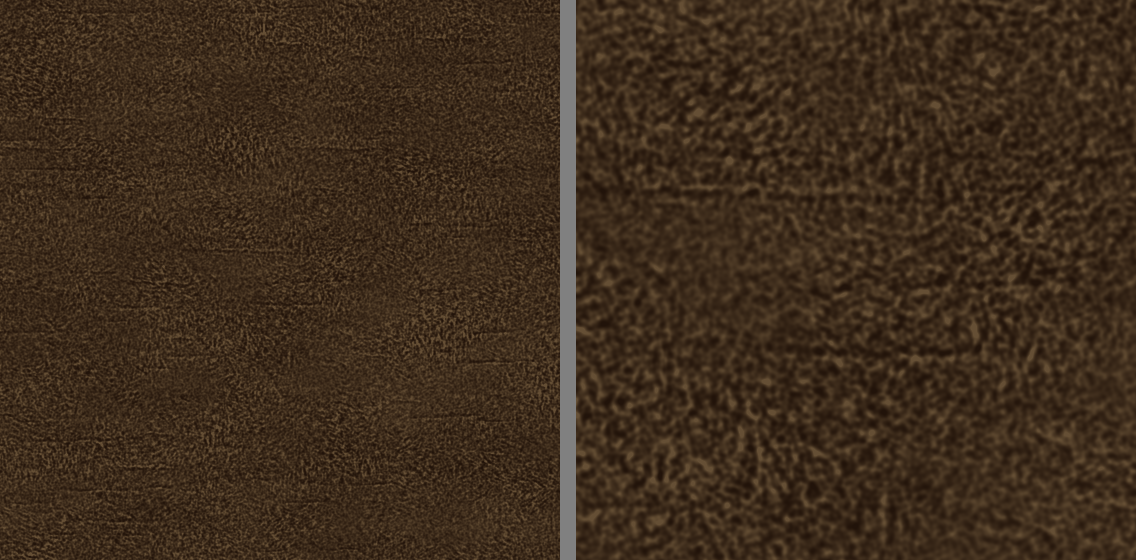
Left, the full canvas; right, a detail of the centre.
A WebGL 2 fragment shader for this texture:

```glsl
#version 300 es
precision highp float;
// Dark brown worn hide with a fine wrinkled grain and faint long creases.
// Stretched gradient noise in three directions is blended patch by patch;
// embossed creases and broad stains are added, then toned from dark to light.

uniform vec2 u_resolution;
out vec4 fragColor;

const vec3 SHADOW = vec3(0.150, 0.092, 0.050);
const vec3 LIGHT  = vec3(0.340, 0.260, 0.170);

// Two random values in 0..1 for a lattice cell
vec2 hash2(vec2 cell, float seed) {
    uvec2 v = uvec2(ivec2(cell)) + uvec2(uint(seed) * 747u, uint(seed) * 1293u);
    v = v * 1664525u + 1013904223u;
    v.x += v.y * 1664525u;
    v.y += v.x * 1664525u;
    v ^= v >> 16u;
    v.x += v.y * 1664525u;
    v.y += v.x * 1664525u;
    v ^= v >> 16u;
    return vec2(v >> 8u) / 16777216.0;
}

float cornerSlope(vec2 cell, vec2 corner, vec2 f, float seed) {
    float angle = 6.2832 * hash2(cell + corner, seed).x;
    return dot(vec2(cos(angle), sin(angle)), f - corner);
}

// Gradient noise, about -0.7..0.7 with zero mean
float noise(vec2 p, float seed) {
    vec2 cell = floor(p), f = p - cell;
    vec2 u = f * f * f * (f * (f * 6.0 - 15.0) + 10.0);
    float low = mix(cornerSlope(cell, vec2(0, 0), f, seed),
                    cornerSlope(cell, vec2(1, 0), f, seed), u.x);
    float high = mix(cornerSlope(cell, vec2(0, 1), f, seed),
                     cornerSlope(cell, vec2(1, 1), f, seed), u.x);
    return mix(low, high, u.y);
}

float fbm(vec2 p, float seed) {
    float sum = 0.0, amplitude = 1.0;
    for (int i = 0; i < 4; i++) {
        sum += amplitude * noise(p, seed + float(i));
        p = p * 2.03 + 7.3;
        amplitude *= 0.55;
    }
    return sum;
}

vec2 rotate(vec2 p, float angle) {
    float c = cos(angle), s = sin(angle);
    return vec2(c * p.x + s * p.y, c * p.y - s * p.x);
}

// Short wrinkles in three directions, each strongest in its own patches
float wrinkles(vec2 p) {
    float sum = 0.0, total = 0.0;
    for (int i = 0; i < 3; i++) {
        float k = float(i);
        float angle = -0.4 + k * 0.98;
        float weight = exp(4.5 * fbm(p * 9.0, 20.0 + 5.0 * k));
        sum += weight * noise(rotate(p, angle) * vec2(98.0, 196.0), 40.0 + k);
        total += weight;
    }
    return sum / total;
}

// Scattered embossed lines along x: a lit ridge beside a shaded groove
float creases(vec2 p, vec2 cells, float chance, float width, float seed) {
    vec2 q = p * cells;
    q.x += hash2(vec2(floor(q.y), 3.0), seed).x;
    vec2 cell = floor(q), f = q - cell;
    vec2 kind = hash2(cell, seed + 1.0), place = hash2(cell, seed + 2.0);
    float along = (f.x - 0.5) / mix(0.18, 0.49, kind.y);
    float middle = mix(0.35, 0.65, place.x) + (place.y - 0.5) * 0.2 * along;
    float y = (f.y - middle) / (cells.y * width);
    y *= place.y < 0.35 ? -1.0 : 1.0;
    float relief = 0.8 * exp(-(y + 0.8) * (y + 0.8)) - exp(-(y - 0.8) * (y - 0.8));
    float fade = 1.0 - smoothstep(0.2, 1.0, abs(along));
    return relief * fade * step(kind.x, chance);
}

void main() {
    vec2 p = gl_FragCoord.xy / u_resolution.y;

    // Gentle bending keeps grain and creases from running straight
    vec2 bend = vec2(fbm(p * 24.0, 60.0), fbm(p * 24.0, 65.0));
    vec2 bent = p + 0.0035 * bend;

    // Grain, rougher in some patches than in others
    float roughness = clamp(1.0 + 0.6 * fbm(p * vec2(6.0, 8.0), 70.0), 0.65, 1.5);
    float grain = 1.25 * wrinkles(bent) + 0.8 * noise(rotate(p, 0.4) * 232.0, 80.0);
    float tone = grain * roughness;

    // Long level creases, then short slanted and steep ones
    tone += 0.40 * creases(bent, vec2(3.6, 21.0), 0.34, 0.0023, 90.0);
    tone += 0.36 * creases(bent, vec2(8.0, 34.0), 0.18, 0.0020, 100.0);
    tone += 0.40 * creases(rotate(bent, -0.6), vec2(21.0, 39.0), 0.13, 0.0021, 110.0);
    tone += 0.28 * creases(rotate(bent, 1.35), vec2(15.0, 33.0), 0.10, 0.0019, 120.0);

    // Broad stains and level smears
    tone += 0.17 * fbm(p * 3.5, 130.0);
    tone += 0.16 * fbm(p * vec2(5.0, 22.0), 140.0);

    // Highlights reach further from the middle tone than shadows
    tone = clamp(0.46 + tone + 0.4 * tone * tone, -0.1, 1.3);
    fragColor = vec4(mix(SHADOW, LIGHT, tone), 1.0);
}
```
